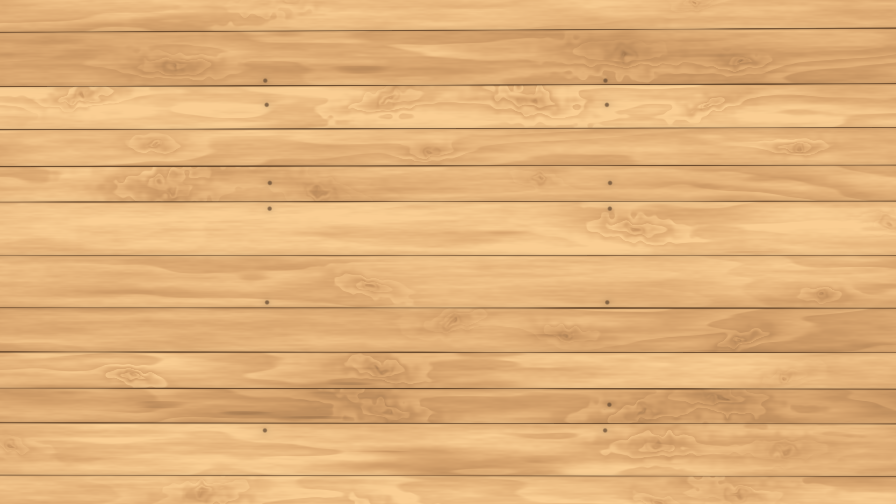
This texture is drawn by a Shadertoy shader. Its source:

```glsl
const int PLANKS = 12;

float hash(vec2 p) {
    vec3 q = fract(vec3(p.xyx) * 0.1031);
    q += dot(q, q.yzx + 33.33);
    return fract((q.x + q.y) * q.z);
}

float noise(vec2 p) {
    vec2 i = floor(p), f = fract(p);
    f = f * f * (3.0 - 2.0 * f);
    return mix(mix(hash(i), hash(i + vec2(1, 0)), f.x),
               mix(hash(i + vec2(0, 1)), hash(i + vec2(1, 1)), f.x), f.y);
}

float fbm(vec2 p) {
    float sum = 0.0, amp = 0.53;
    for (int i = 0; i < 4; i++) {
        sum += amp * noise(p);
        p = p * 2.03 + 17.3;
        amp *= 0.5;
    }
    return sum;
}

// Brightness of the wood in one plank, 0 dark to 1 light
float woodTone(vec2 p, float bottom, float top, float id) {
    vec2 seed = vec2(id * 13.7, id * 7.3);
    float bulge = 0.0, stain = 0.0, knots = 0.0;

    // Scattered knots bend the grain around them
    for (int k = 0; k < 4; k++) {
        vec2 cell = vec2(float(k), id);
        if (hash(cell + 41.0) < 0.4) continue;
        float size = hash(cell + 9.0);
        float radius = mix(0.008, 0.021, size * size);
        vec2 center = vec2((float(k) + hash(cell + 3.0)) * 0.46,
                           mix(bottom, top, 0.25 + 0.5 * hash(cell + 5.0)));
        vec2 d = (p - center) / radius;
        d.y += 0.6 * d.x * (hash(cell + 21.0) - 0.5);
        d += 1.3 * (vec2(noise(p * 70.0), noise(p * 70.0 + 31.0)) - 0.5);
        float r = length(d * vec2(0.65, 1.0));
        vec2 halo = d * vec2(0.16, 0.6);
        bulge += exp(-dot(halo, halo));
        stain += 0.24 * exp(-length(d * vec2(0.2, 0.8)));
        knots += exp(-r * r) * (0.16 + 0.14 * sin(r * 8.0)) * (0.4 + noise(d * 1.7 + seed));
    }

    // Long flame figure from the contours of stretched noise
    float figure = 7.0 * fbm(p * vec2(1.1, 8.0) + seed) + 1.8 * bulge
                 + 0.25 * noise(p * vec2(14.0, 90.0));
    float f = fract(figure);
    float ring = smoothstep(0.0, 0.86, f) * (1.0 - smoothstep(0.86, 1.0, f));
    float figureMask = smoothstep(0.3, 0.75, noise(p * vec2(1.6, 7.0) + seed + 50.0));

    float fibre = noise(p * vec2(26.0, 230.0) + seed) - 0.5;
    float pores = noise(p * vec2(70.0, 280.0) + seed + 9.0) - 0.5;
    float streak = fbm(p * vec2(3.0, 60.0) + seed + 20.0) - 0.5;
    float patchTone = fbm(p * vec2(1.6, 11.0) + seed + 80.0) - 0.5;
    float smudge = smoothstep(0.57, 0.85, fbm(p * vec2(1.8, 16.0) + seed + 120.0));
    float scratch = smoothstep(0.72, 0.95, noise(p * vec2(6.0, 100.0) + seed + 150.0));

    return 0.09 * fibre + 0.06 * pores + 0.42 * streak + 0.46 * patchTone
         - ring * (0.06 + 0.22 * figureMask)
         - smudge * (0.28 + 0.35 * scratch) - 0.05 * scratch
         - stain - knots;
}

void mainImage(out vec4 fragColor, in vec2 fragCoord) {
    float px = 1.0 / iResolution.y;
    vec2 p = fragCoord * px;
    float middle = 0.5 * iResolution.x * px;

    // The boards lie slightly askew
    vec2 q = p;
    q.y -= (p.x - middle) * (0.007 * p.y * p.y - 0.0015);

    float edges[13] = float[](-0.05, 0.056, 0.160, 0.229, 0.301, 0.389, 0.493,
                              0.600, 0.671, 0.745, 0.831, 0.940, 1.05);
    float tones[12] = float[](0.92, 0.90, 0.66, 0.84, 0.70, 0.86,
                              0.98, 0.82, 0.92, 0.99, 0.74, 0.86);

    // Find the plank and its nearest seam
    int plank = 0;
    float seamDist = 1.0, seamId = 0.0;
    for (int i = 0; i <= PLANKS; i++) {
        float d = q.y - edges[i];
        if (d > 0.0 && i < PLANKS) plank = i;
        if (abs(d) < abs(seamDist)) { seamDist = d; seamId = float(i); }
    }
    float tone = tones[plank] + 0.03
               + woodTone(q, edges[plank], edges[plank + 1], float(plank) + 1.0);
    tone -= 0.14 * smoothstep(0.55, 1.1, length((p - vec2(middle, 0.5)) * vec2(0.9, 0.7)));
    tone = clamp(tone, -0.5, 1.06);
    vec3 color = mix(vec3(0.71, 0.53, 0.35), vec3(0.965, 0.79, 0.56), tone);
    color -= vec3(0.0, 0.025, 0.033) * max(4.0 * tone * (1.0 - tone), 0.0);

    // Thin seams of uneven depth with a pale worn lip below
    float wear = noise(vec2(p.x * 6.0, seamId * 9.0));
    float lip = exp(-pow((seamDist + 0.005) / 0.002, 2.0));
    color += vec3(0.04, 0.035, 0.025) * lip * wear;
    color *= 1.0 - 0.09 * exp(-abs(seamDist) / 0.004);
    float halfWidth = mix(0.0006, 0.0014, wear);
    float seam = 1.0 - smoothstep(halfWidth - 0.5 * px, halfWidth + 0.5 * px, abs(seamDist));
    float depth = mix(0.5, 0.9, hash(vec2(seamId, 4.0))) * mix(0.75, 1.0, wear);
    color = mix(color, vec3(0.30, 0.19, 0.10), seam * depth);

    // Nail heads in two columns
    float rows[7] = float[](0.146, 0.197, 0.400, 0.586, 0.637, 0.792, 0.840);
    for (int i = 0; i < 14; i++) {
        int row = i / 2;
        if (i == 2) continue;
        vec2 nail = vec2(i % 2 == 0 ? 0.53 : 1.205, rows[row]);
        nail.x += 0.012 * (hash(vec2(float(row), 8.0)) - 0.5);
        float d = length(p - nail);
        float head = 1.0 - smoothstep(0.004 - px, 0.004 + px, d);
        color *= 1.0 - 0.12 * exp(-d / 0.006);
        color = mix(color, vec3(0.42, 0.31, 0.21), head * 0.75);
    }
    fragColor = vec4(color, 1.0);
}
```
